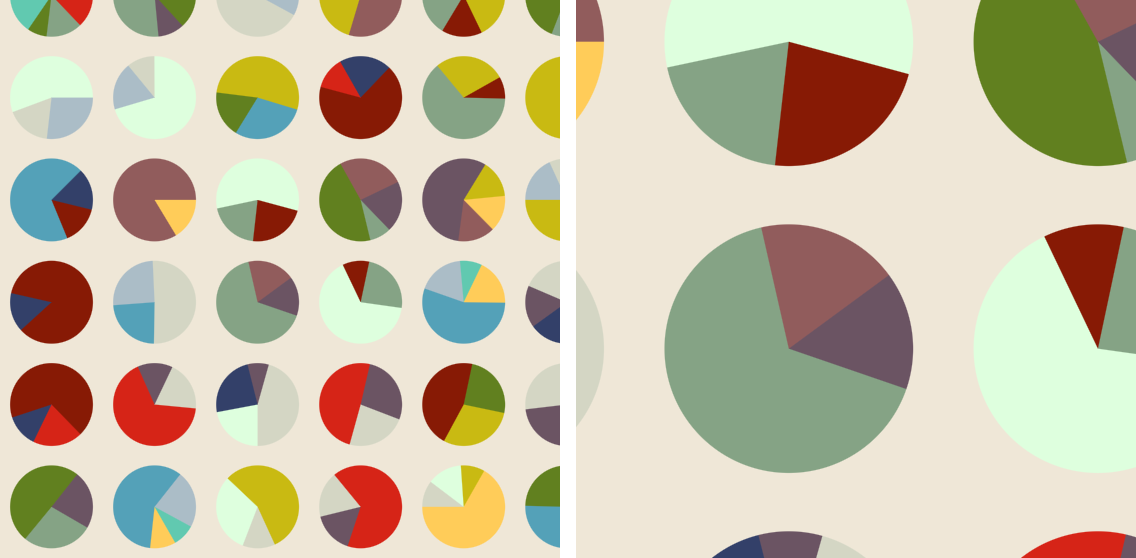
Left, the full canvas; right, a detail of the centre.
Write a WebGL 1 fragment shader that draws this pattern.

```glsl
precision highp float;

// A grid of small pie charts on cream paper, cropped at the right and top.
// Each cell hashes its own slice count, sizes, turn and colours; slices are
// summed by their antialiased angular coverage, then cut out by a disc.

uniform vec2 u_resolution;

const float TAU = 6.2831853;
const vec3 PAPER = vec3(0.937, 0.906, 0.843);

// Sine-free hash of a cell and a channel number, in 0..1
float hash(vec2 cell, float channel) {
  vec3 p = fract(vec3(cell + 7.0, channel + 3.0) * vec3(0.1031, 0.1137, 0.0973));
  p += dot(p, p.yzx + 33.33);
  return fract((p.x + p.y) * p.z);
}

// Fourteen flat inks, the most frequent first
vec3 ink(float i) {
  if (i < 0.5) return vec3(0.87, 1.00, 0.87);   // mint
  if (i < 1.5) return vec3(0.33, 0.63, 0.72);   // blue
  if (i < 2.5) return vec3(0.84, 0.14, 0.09);   // red
  if (i < 3.5) return vec3(0.52, 0.64, 0.52);   // sage
  if (i < 4.5) return vec3(1.00, 0.80, 0.35);   // yellow
  if (i < 5.5) return vec3(0.83, 0.84, 0.77);   // pale grey
  if (i < 6.5) return vec3(0.53, 0.10, 0.02);   // dark red
  if (i < 7.5) return vec3(0.38, 0.79, 0.69);   // teal
  if (i < 8.5) return vec3(0.42, 0.33, 0.39);   // plum
  if (i < 9.5) return vec3(0.79, 0.73, 0.07);   // mustard
  if (i < 10.5) return vec3(0.67, 0.74, 0.78);  // grey blue
  if (i < 11.5) return vec3(0.20, 0.25, 0.41);  // navy
  if (i < 12.5) return vec3(0.38, 0.50, 0.12);  // olive
  return vec3(0.57, 0.36, 0.36);                // mauve
}

// Relative slice size: one dominant slice and one to three smaller ones
float sliceWeight(vec2 cell, float k) {
  float pick = hash(cell, 1.0);
  float count = 3.0 + step(0.66, pick) - step(pick, 0.05);
  if (k > count - 0.5) return 0.0;
  float size = hash(cell, 10.0 + k);
  return k < 0.5 ? 0.45 + 0.25 * size : 0.08 + 0.27 * size;
}

vec3 pieColor(vec2 cell, vec2 p, float pixel) {
  float total = 0.0;
  for (int k = 0; k < 4; k++) total += sliceWeight(cell, float(k));

  // Some pies start on a quarter turn, the rest anywhere
  float turn = hash(cell, 2.0);
  if (hash(cell, 3.0) < 0.3) turn = floor(turn * 4.0) / 4.0;
  float angle = atan(p.y, p.x + 1e-6) / TAU - turn;

  // Odd strides keep the inks within one pie distinct
  float firstInk = floor(14.0 * pow(hash(cell, 4.0), 1.25));
  float stride = 3.0 + 2.0 * floor(2.0 * hash(cell, 5.0));

  vec3 sum = vec3(0.0);
  float covered = 0.0;
  float start = 0.0;
  for (int k = 0; k < 4; k++) {
    float id = float(k);
    float span = sliceWeight(cell, id) / total;
    if (span > 0.0) {
      float offset = abs(fract(angle - start - 0.5 * span + 0.5) - 0.5);
      float edge = (offset - 0.5 * span) * TAU * length(p);
      float cover = clamp(0.5 - edge / pixel, 0.0, 1.0);
      vec3 color = ink(mod(firstInk + id * stride, 14.0));
      // A rare slice is left out and shows the paper
      if (hash(cell, 20.0 + id) < 0.015) color = PAPER;
      sum += color * cover;
      covered += cover;
    }
    start += span;
  }
  return sum / max(covered, 0.001);
}

void main() {
  vec2 uv = gl_FragCoord.xy / u_resolution.x;
  float pixel = 1.2 / u_resolution.x;

  // About five and a half cells each way
  vec2 pitch = vec2(0.184, 0.1827);
  vec2 cell = floor(uv / pitch);
  vec2 p = uv - (cell + 0.5) * pitch;

  float disc = clamp(0.5 - (length(p) - 0.074) / pixel, 0.0, 1.0);
  gl_FragColor = vec4(mix(PAPER, pieColor(cell, p, pixel), disc), 1.0);
}
```
